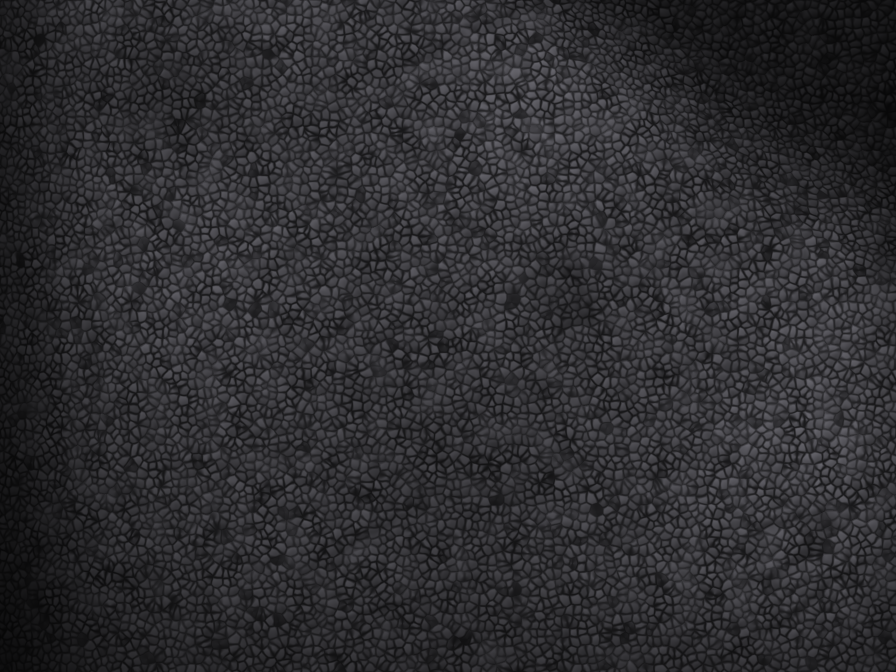
Give the GLSL for this texture, as a Shadertoy shader.

```glsl
// Black grained leather, softly lit, with a dark fold across one corner.
// Warped Voronoi pebbles give the grain and its creases; gradient noise adds
// mottling and long wrinkles; broad soft blobs shape the light.

const float GRAIN = 80.0;            // pebbles per canvas height
const float GRAIN_WARP = 0.30;       // irregularity of pebble outlines
const float CREASE_WIDTH = 0.46;     // in pebble units
const float CREASE_SHADE = 0.36;     // brightness left inside a crease
const float PEBBLE_GAIN = 1.20;      // brightness of pebble tops
const float PEBBLE_VARIATION = 0.30; // random tone per pebble
const float PEBBLE_SLOPE = 0.36;     // shading from lit to unlit side
const float WRINKLE_DEPTH = 0.24;
const float BASE_LIGHT = 0.212;
const vec3 LEATHER_TINT = vec3(0.99, 0.98, 1.05);
const vec2 LIGHT_DIR = vec2(-0.35, 0.94);
const vec2 FOLD_NORMAL = vec2(0.6, 0.8);

vec2 hash2(vec2 p) {
    vec3 q = fract(p.xyx * vec3(0.1031, 0.1030, 0.0973));
    q += dot(q, q.yzx + 33.33);
    return fract((q.xx + q.yz) * q.zy);
}

float cornerSlope(vec2 cell, vec2 f, vec2 corner) {
    return dot(hash2(cell + corner) * 2.0 - 1.0, f - corner);
}

float gradientNoise(vec2 p) {
    p += 100.0;
    vec2 i = floor(p), f = fract(p);
    vec2 u = f * f * f * (f * (f * 6.0 - 15.0) + 10.0);
    float low = mix(cornerSlope(i, f, vec2(0, 0)), cornerSlope(i, f, vec2(1, 0)), u.x);
    float high = mix(cornerSlope(i, f, vec2(0, 1)), cornerSlope(i, f, vec2(1, 1)), u.x);
    return mix(low, high, u.y);
}

float blob(vec2 uv, vec2 centre, vec2 radius) {
    vec2 d = (uv - centre) / radius;
    return exp(-0.5 * dot(d, d));
}

// 0 on the open hide, 1 inside the dark fold
float foldAmount(vec2 uv) {
    float bend = 0.03 * sin(uv.x * 9.0);
    return smoothstep(-0.14, 0.12, (uv.x - 0.62) * 0.79 + uv.y - 1.0 + bend);
}

// Broad brightness of the hide
float softLight(vec2 uv) {
    float light = BASE_LIGHT + 0.022 * gradientNoise(uv * vec2(5.0, 4.0));
    light += 0.055 * blob(uv, vec2(0.58, 0.80), vec2(0.12, 0.17));
    light += 0.030 * blob(uv, vec2(0.20, 0.58), vec2(0.10, 0.17));
    light += 0.055 * blob(uv, vec2(0.93, 0.43), vec2(0.12, 0.15));
    light += 0.035 * blob(uv, vec2(0.31, 0.97), vec2(0.07, 0.10));
    light += 0.020 * blob(uv, vec2(0.82, 0.15), vec2(0.14, 0.14));
    light -= 0.045 * blob(uv, vec2(0.20, 0.87), vec2(0.08, 0.08));
    light -= 0.022 * blob(uv, vec2(0.52, 0.28), vec2(0.13, 0.12));
    light -= 0.090 * blob(uv, vec2(0.00, 0.10), vec2(0.13, 0.24));
    light *= mix(0.42, 1.0, smoothstep(-0.03, 0.13, uv.x));
    light *= mix(0.74, 1.0, smoothstep(-0.02, 0.20, uv.y));
    light *= mix(0.80, 1.0, smoothstep(1.02, 0.93, uv.x));
    return light * mix(1.0, 0.40, foldAmount(uv));
}

// Shading factor of the pebbled grain
float grain(vec2 p, float fold) {
    vec2 q = p * GRAIN;
    q += GRAIN_WARP * vec2(gradientNoise(q * 0.8), gradientNoise(q * 0.8 + 37.0));
    vec2 cell = floor(q), f = fract(q);
    vec2 nearestOffset = vec2(0.0), nearestId = cell;
    float nearest = 9.0, second = 9.0;
    for (int y = -1; y <= 1; y++)
    for (int x = -1; x <= 1; x++) {
        vec2 id = cell + vec2(x, y);
        vec2 offset = f - vec2(x, y) - hash2(id + 100.0);
        float d = length(offset);
        if (d < nearest) {
            second = nearest;
            nearest = d;
            nearestOffset = offset;
            nearestId = id;
        } else second = min(second, d);
    }
    float crease = 1.0 - smoothstep(0.0, CREASE_WIDTH, second - nearest);
    crease *= clamp(0.80 + 0.7 * gradientNoise(q * 0.30), 0.3, 1.0);
    float top = PEBBLE_GAIN + PEBBLE_VARIATION * (hash2(nearestId + 217.0).x - 0.5);
    top += PEBBLE_SLOPE * (1.0 + fold) * dot(nearestOffset, LIGHT_DIR);
    top += 0.16 * gradientNoise(q * 1.3) + 0.12 * gradientNoise(q * 0.22);
    return mix(top, CREASE_SHADE, crease);
}

// Long broken lines running along a direction
float wrinkles(vec2 p, vec2 along) {
    vec2 q = vec2(dot(p, along), dot(p, vec2(-along.y, along.x)));
    float ridge = abs(gradientNoise(q * vec2(2.0, 7.0)) + 0.05 * gradientNoise(q * 25.0));
    float broken = smoothstep(-0.05, 0.25, gradientNoise(q * 3.0 + 11.0));
    return (1.0 - smoothstep(0.0, 0.05, ridge)) * broken;
}

vec3 leather(vec2 coord) {
    vec2 uv = coord / iResolution.xy, p = coord / iResolution.y;
    float fold = foldAmount(uv);
    // Foreshorten the grain at the left edge and over the fold
    vec2 surface = p + FOLD_NORMAL * 0.05 * fold;
    surface.x -= 0.035 * exp(-8.0 * p.x);
    float lines = mix(wrinkles(p, vec2(0.91, 0.42)), wrinkles(p, vec2(0.8, -0.6)), fold);
    float tone = softLight(uv) * grain(surface, fold) * (1.0 - WRINKLE_DEPTH * lines);
    return LEATHER_TINT * tone + 0.006;
}

void mainImage(out vec4 fragColor, in vec2 fragCoord) {
    // Four samples per pixel smooth the creases
    vec3 color = vec3(0.0);
    for (int i = 0; i < 4; i++)
        color += leather(fragCoord + 0.5 * vec2(i % 2, i / 2) - 0.25);
    fragColor = vec4(clamp(color * 0.25, 0.0, 1.0), 1.0);
}
```
